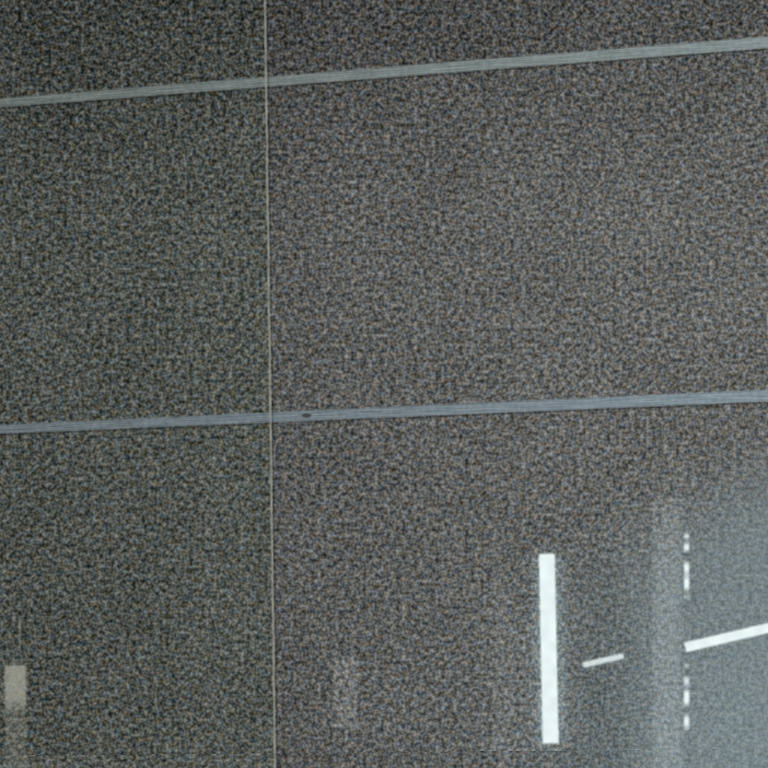
Reproduce this texture procedurally as a WebGL 2 fragment shader.

```glsl
#version 300 es
precision highp float;
// Polished speckled granite slabs, seen slightly askew, with pale joints.
// Slanted rows and one leaning column set the joints; gradient noise gives
// the grain, and soft bars add window light mirrored in the lower right.

uniform vec2 u_resolution;
out vec4 fragColor;

vec2 randomGradient(vec2 cell) {
    vec3 h = fract(cell.xyx * vec3(0.1031, 0.1030, 0.0973));
    h += dot(h, h.yzx + 33.33);
    float angle = 6.2832 * fract((h.x + h.y) * h.z);
    return vec2(cos(angle), sin(angle));
}

float gradientNoise(vec2 p) {
    vec2 i = floor(p), f = fract(p);
    vec2 w = f * f * f * (f * (f * 6.0 - 15.0) + 10.0);
    vec2 e = vec2(1.0, 0.0);
    float low = mix(dot(randomGradient(i), f),
                    dot(randomGradient(i + e), f - e), w.x);
    float high = mix(dot(randomGradient(i + e.yx), f - e.yx),
                     dot(randomGradient(i + 1.0), f - 1.0), w.x);
    return mix(low, high, w.y);
}

// Coverage of a band around zero distance
float band(float d, float halfWidth, float soft) {
    return 1.0 - smoothstep(halfWidth - soft, halfWidth + soft, abs(d));
}

// Straight strip of light from a to b with square ends
float strip(vec2 p, vec2 a, vec2 b, float halfWidth, float soft) {
    vec2 along = normalize(b - a);
    vec2 q = p - 0.5 * (a + b);
    float across = q.x * along.y - q.y * along.x;
    return band(dot(q, along), 0.5 * distance(a, b), soft) * band(across, halfWidth, soft);
}

// Stone tone, shaded by position and varied per slab
vec3 granite(vec2 p, vec2 slab) {
    vec2 q = p + slab * 3.7;
    float grain = 0.20 * gradientNoise(q * vec2(135.0, 150.0))
                + 0.19 * gradientNoise(q * 255.0 + 40.0);
    float cloud = gradientNoise(q * 9.0) * 0.025 + gradientNoise(q * 30.0) * 0.03;
    float tint = gradientNoise(q * 120.0 + 90.0);
    float tone = mix(0.315, 0.385, smoothstep(0.0, 0.95, p.x));
    tone -= 0.06 * smoothstep(0.68, 1.0, p.y);
    tone += 0.012 * randomGradient(slab + 5.0).x;
    vec3 stone = tone * mix(vec3(0.99, 1.04, 0.98), vec3(1.0, 1.01, 0.99), slab.x);
    return stone + grain + cloud + tint * vec3(0.05, 0.0, -0.06);
}

void main() {
    vec2 p = gl_FragCoord.xy / u_resolution;
    float edge = 0.8 / u_resolution.y + 0.0006;

    // Slab layout: rows fan out to the right, the column leans
    float rowHeight = 0.425 + 0.035 * p.x;
    float row = (p.y - 0.441 - 0.044 * p.x) / rowHeight;
    float rowDistance = (row - max(round(row), 0.0)) * rowHeight;
    float columnDistance = p.x - 0.358 + 0.013 * p.y
                         + 0.001 * gradientNoise(vec2(p.y * 14.0, 2.0));
    vec2 slab = vec2(step(0.0, columnDistance), floor(row));
    vec3 color = granite(p, slab);

    // Hazy reflected daylight below a slanted edge
    float slope = 0.284 + 0.44 * (p.x - 0.703) - p.y;
    float haze = smoothstep(-0.06, 0.12, slope) * smoothstep(0.6, 1.0, p.x);
    color = mix(color, vec3(0.50, 0.57, 0.59), 0.55 * haze);
    color += vec3(0.03, 0.045, 0.05) * smoothstep(0.25, 1.0, p.x)
           * (1.0 - smoothstep(0.0, 0.45, p.y));

    // Faint mirrored posts and panes
    float post = strip(p, vec2(0.870, -0.1), vec2(0.868, 0.35), 0.018, 0.006);
    float pane = strip(p, vec2(0.45, 0.05), vec2(0.45, 0.143), 0.016, 0.003);
    float ghost = strip(p, vec2(0.655, -0.1), vec2(0.652, 0.24), 0.013, 0.010);
    color += 0.065 * post + 0.075 * pane + 0.035 * ghost;
    color -= 0.04 * strip(p, vec2(0.79, -0.1), vec2(0.785, 0.28), 0.035, 0.03);
    float lamp = strip(p, vec2(0.021, -0.1), vec2(0.020, 0.134), 0.014, 0.003);
    color = mix(color, vec3(0.64, 0.64, 0.59),
                lamp * mix(0.22, 0.75, smoothstep(0.065, 0.095, p.y)));

    // Wide joints with a dark lower lip, streaks and a small chip
    float halfJoint = 0.0058 + 0.0018 * p.x;
    float streak = gradientNoise(vec2(p.x * 22.0, rowDistance * 420.0 + slab.y * 7.0));
    vec3 mortar = mix(vec3(0.41, 0.44, 0.43), vec3(0.54, 0.59, 0.59), p.x * 0.85);
    mortar += 0.08 * streak + 0.05 * gradientNoise(p * 150.0);
    mortar += vec3(-0.01, 0.0, 0.03) * (1.0 - step(0.7, p.y));
    color *= 1.0 - 0.28 * band(rowDistance + halfJoint + 0.001, 0.0015, 0.0015);
    color = mix(color, mortar, band(rowDistance, halfJoint, edge + 0.0008));
    float chip = length((p - vec2(0.399, 0.459)) * vec2(1.0, 2.2));
    color = mix(color, vec3(0.20, 0.22, 0.21), 0.8 * (1.0 - smoothstep(0.003, 0.009, chip)));

    // Hairline joint between the columns
    float wear = 0.75 + 0.5 * gradientNoise(vec2(p.y * 45.0, 8.0));
    color *= 1.0 - 0.22 * band(columnDistance - 0.003, 0.001, 0.0015);
    color = mix(color, vec3(0.58, 0.59, 0.54), wear * band(columnDistance, 0.0015, edge));

    // Bright window strips with a soft glow
    vec2 windowTop = vec2(0.712, 0.279), windowFoot = vec2(0.717, 0.032);
    color += vec3(0.10, 0.13, 0.14) * strip(p, windowFoot, windowTop, 0.018, 0.014);
    float light = strip(p, windowFoot, windowTop, 0.0105, edge + 0.001);
    light = max(light, 0.85 * strip(p, vec2(0.759, 0.134), vec2(0.812, 0.146), 0.0038, edge + 0.001));
    light = max(light, strip(p, vec2(0.892, 0.157), vec2(1.02, 0.187), 0.0065, edge + 0.001));
    float dash = (fract((p.y - 0.0925) / 0.17 + 0.5) - 0.5) * 0.17;
    float broken = smoothstep(-0.3, 0.2, gradientNoise(vec2(p.y * 60.0, 3.0)));
    light = max(light, broken * band(p.x - 0.894, 0.0035, edge + 0.001)
                     * band(dash, 0.042, 0.004) * (1.0 - step(0.34, p.y)));
    color = mix(color, vec3(0.91, 0.96, 0.96) + 0.05 * gradientNoise(p * 70.0), light);

    fragColor = vec4(clamp(color, 0.0, 1.0), 1.0);
}
```
